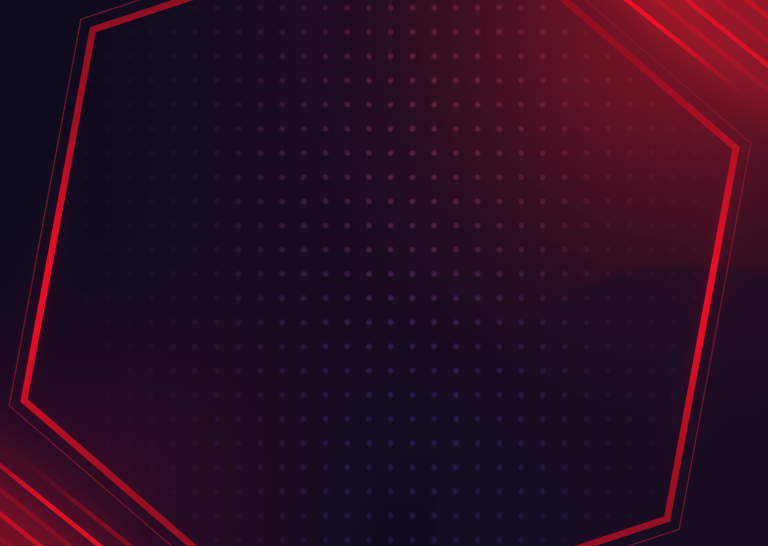
A Shadertoy shader for this background:

```glsl
// A dark navy field lit by a red corner glow, framed by a slanted neon hexagon.
// The hexagon and the corner streaks are point-symmetric about CENTER, so both
// come from folded half-plane distances; a fading dot lattice fills the inside.

#define ASPECT 1.4066
#define CENTER vec2(0.696, 0.4976)
#define RIM_HALF_WIDTH 0.0062
#define OUTLINE_OFFSET 0.025
#define DOT_SPACING vec2(0.0398, 0.0443)
#define DOT_ORIGIN vec2(0.7156, 0.6313)
#define DOT_RADIUS 0.0055
#define STREAK_START 0.675
#define STREAK_GAP 0.0345
#define STREAK_COUNT 5

const vec3 NAVY = vec3(0.050, 0.040, 0.115);
const vec3 PLUM = vec3(0.085, 0.043, 0.122);
const vec3 DEEP_RED = vec3(0.58, 0.06, 0.13);
const vec3 HOT_RED = vec3(0.94, 0.06, 0.15);

float blob(vec2 p, vec2 center, vec2 radius) {
    vec2 d = (p - center) / radius;
    return exp(-dot(d, d));
}

float stroke(float d, float halfWidth, float px) {
    return 1.0 - smoothstep(halfWidth - px, halfWidth + px, abs(d));
}

// Signed distance to the hexagon, one term per pair of opposite sides.
float hexagon(vec2 q) {
    float diagonal = abs(dot(q, vec2(0.6545, 0.7563))) - 0.6014;
    float side = abs(dot(q, vec2(0.9832, -0.1825))) - 0.5989;
    float cap = abs(dot(q, vec2(0.3128, -0.9498))) - 0.590;
    return max(diagonal, max(side, cap));
}

vec3 background(vec2 p) {
    vec3 col = mix(NAVY, PLUM, smoothstep(0.0, 0.5, p.x));
    col = mix(col, NAVY, 0.7 * blob(p, vec2(0.75, 0.0), vec2(0.25, 0.3)));
    col += vec3(0.40, 0.038, 0.025) * blob(p, vec2(1.26, 1.0), vec2(0.43, 0.44));
    col += vec3(0.13, 0.0, 0.025) * blob(p, vec2(0.10, 0.10), vec2(0.34, 0.27));

    // Faint bluish disc at the lower right.
    float disc = length(p - vec2(1.264, 0.048)) - 0.467;
    float veil = 1.0 - smoothstep(-0.012, 0.012, disc);
    return mix(col, vec3(0.095, 0.052, 0.14), 0.45 * veil);
}

vec3 dots(vec2 p) {
    vec2 cell = (fract((p - DOT_ORIGIN) / DOT_SPACING + 0.5) - 0.5) * DOT_SPACING;
    float mask = 1.0 - smoothstep(DOT_RADIUS - 0.003, DOT_RADIUS + 0.002, length(cell));
    float fade = blob(p, vec2(0.75, 0.55), vec2(0.36, 0.85));
    vec3 tint = mix(vec3(0.09, 0.06, 0.20), vec3(0.19, 0.09, 0.11), smoothstep(0.15, 0.85, p.y));
    return tint * mask * fade;
}

// Parallel streaks across two opposite corners, alternating strong and dim.
vec3 addStreaks(vec3 col, vec2 q, float px) {
    float across = dot(q, vec2(0.629, 0.777));
    float corner = across < 0.0 ? 1.0 : 0.0;
    float along = dot(q, vec2(0.777, -0.629)) * sign(across);
    float spread = abs(across);

    col += vec3(0.12, 0.012, 0.01) * smoothstep(0.61, 0.72, spread);
    col += vec3(0.16, 0.01, 0.0) * corner * smoothstep(0.70, 0.79, spread);
    for (int i = 0; i < STREAK_COUNT; i++) {
        float k = float(i);
        float strong = 1.0 - abs(mod(k, 2.0) - corner);
        float strength = mix(0.35, 1.0, strong) * (1.0 - 0.12 * k);
        float reach = 0.24 + 0.12 * k;
        float fade = 1.0 - smoothstep(reach - 0.15, reach + 0.09, along);
        float line = stroke(spread - STREAK_START - STREAK_GAP * k, 0.0042, px);
        col = mix(col, HOT_RED, line * strength * fade);
    }
    return col;
}

void mainImage(out vec4 fragColor, in vec2 fragCoord) {
    vec2 p = fragCoord / iResolution.xy * vec2(ASPECT, 1.0);
    vec2 q = p - CENTER;
    float px = 0.75 / iResolution.y;
    float d = hexagon(q);

    vec3 col = background(p);
    col += dots(p) * (1.0 - smoothstep(-0.03, -0.01, d));
    col = addStreaks(col, q, px);

    // Neon rim, hottest halfway up its sides, and its thin outer outline.
    float heat = exp(-pow((q.y + 0.03) / 0.27, 2.0));
    col += vec3(0.10, 0.0, 0.01) * heat * exp(-abs(d) / 0.018);
    col = mix(col, vec3(0.55, 0.09, 0.18), 0.75 * stroke(d - OUTLINE_OFFSET, 0.0012, px));
    vec3 rim = mix(DEEP_RED, HOT_RED, heat);
    col = mix(col, rim, 0.95 * stroke(d, RIM_HALF_WIDTH, px));

    fragColor = vec4(clamp(col, 0.0, 1.0), 1.0);
}
```
